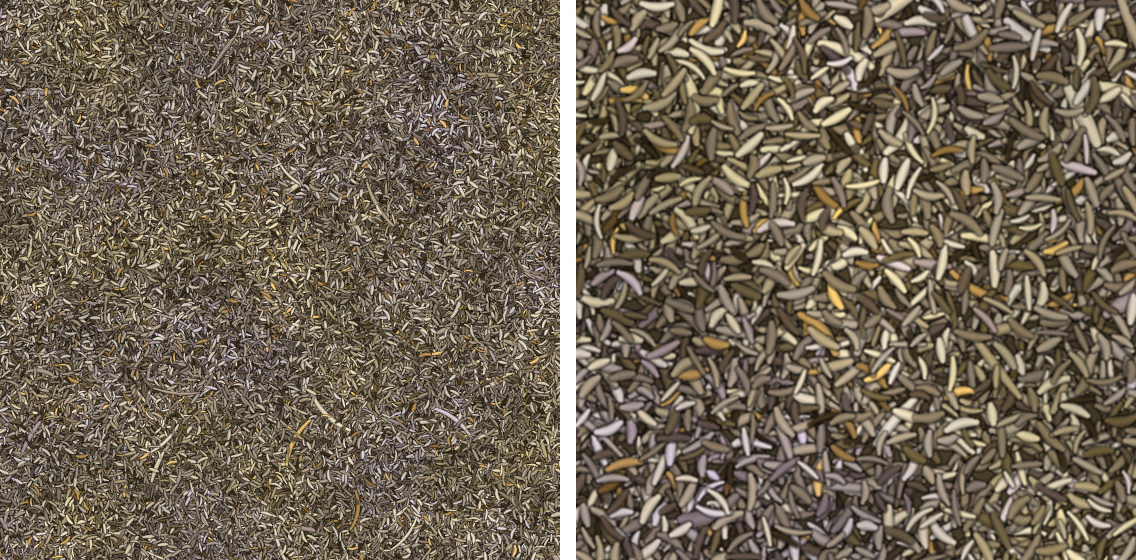
Left, the full canvas; right, a detail of the centre.
This texture is drawn by a Shadertoy shader. Its source:

```glsl
// Dry mulch: a dense litter of short brown and straw-coloured plant fibres.

#define FIBRE_GRID 68.0    // cells per canvas for the short fibres
#define CHIP_GRID 27.0     // cells per canvas for medium blades
#define STRAW_GRID 10.0    // cells per canvas for long stalks
#define FIBRE_LAYERS 7     // stacked layers of short fibres
#define EDGE_SOFT 0.0012   // edge softness in canvas units
#define SHADOW 0.47        // darkness of the gap around a fibre
#define SHADOW_REACH 0.0023
#define GAIN 1.22          // overall brightness
#define HUE_SPREAD 0.30    // warm to cool variation between fibres
#define PATCH_SCALE 5.0    // frequency of broad colour patches

const float PI = 3.14159;
const vec3 SOIL  = vec3(0.18, 0.14, 0.08);
const vec3 UMBER = vec3(0.30, 0.25, 0.21);
const vec3 BROWN = vec3(0.34, 0.29, 0.20);
const vec3 BARK  = vec3(0.43, 0.38, 0.32);
const vec3 TAN   = vec3(0.54, 0.49, 0.42);
const vec3 STRAW = vec3(0.68, 0.64, 0.57);

vec4 hash4(vec2 p) {
    vec4 q = fract(p.xyxy * vec4(0.1031, 0.1030, 0.0973, 0.1099));
    q += dot(q, q.wzxy + 33.33);
    return fract((q.xxyz + q.yzzw) * q.zywx);
}

float gradientDot(vec2 cell, vec2 offset) {
    float a = 2.0 * PI * hash4(cell + 311.0).x;
    return dot(vec2(cos(a), sin(a)), offset);
}

float gradientNoise(vec2 p) {
    vec2 i = floor(p), f = p - i;
    vec2 u = f * f * f * (f * (f * 6.0 - 15.0) + 10.0);
    vec2 e = vec2(1.0, 0.0);
    return mix(mix(gradientDot(i, f), gradientDot(i + e, f - e), u.x),
               mix(gradientDot(i + e.yx, f - e.yx), gradientDot(i + 1.0, f - 1.0), u.x), u.y);
}

// Weighted pick from the palette, with a small hue shift.
vec3 fibreColor(float pick, float hue) {
    vec3 c = pick < 0.03 ? SOIL : pick < 0.10 ? UMBER : pick < 0.19 ? BROWN
           : pick < 0.47 ? BARK : pick < 0.79 ? TAN : STRAW;
    c *= 1.0 + HUE_SPREAD * (hue - 0.5) * vec3(0.15, 0.05, -0.6);
    if (hue > 0.965) c *= vec3(1.06, 0.93, 0.68);      // ochre flecks
    else if (hue < 0.06) c *= vec3(1.0, 0.96, 1.02);   // violet-grey flecks
    return c;
}

// Paints one jittered layer; size holds half length and half width in cells.
vec3 paintLayer(vec3 color, vec2 uv, float grid, vec2 size, float keep, float pale, float seed) {
    vec2 p = uv * grid + seed * vec2(0.37, 0.61);
    vec2 home = floor(p);
    float soft = max(EDGE_SOFT, 0.6 / iResolution.y) * grid;
    float reach = SHADOW_REACH * grid;
    for (int y = -1; y <= 1; y++)
    for (int x = -1; x <= 1; x++) {
        vec2 cell = home + vec2(x, y);
        vec4 place = hash4(cell + seed * 17.0);
        vec4 look = hash4(cell + seed * 17.0 + 173.0);
        if (look.w > keep) continue;

        // Random direction, leaning towards upright
        float angle = PI * (0.5 + 0.95 * (place.z + place.w - 1.0));
        vec2 axis = vec2(cos(angle), sin(angle));
        vec2 q = p - cell - place.xy;
        q = vec2(dot(q, axis), dot(q, vec2(-axis.y, axis.x)));

        // Bent, tapered capsule
        float halfLength = size.x * mix(0.45, 1.0, look.z);
        float halfWidth = size.y * mix(0.65, 1.25, fract(look.x * 7.3));
        float along = clamp(q.x / halfLength, -1.0, 1.0);
        q.y += (fract(look.y * 9.1) - 0.5) * 0.5 * halfLength * along * along;
        float width = halfWidth * (1.0 - 0.4 * along * along);
        float d = length(vec2(max(abs(q.x) - halfLength, 0.0), q.y)) - width;

        // Contact shadow, then the rounded body
        color *= 1.0 - SHADOW * (1.0 - smoothstep(0.0, reach, d));
        float ridge = 1.0 - smoothstep(0.0, 1.0, abs(q.y) / halfWidth);
        float side = clamp(q.y / halfWidth, -1.0, 1.0) * sign(axis.x - 0.3 * axis.y);
        vec3 body = fibreColor(mix(look.x, 1.0, pale), look.y);
        body *= GAIN * (0.84 + 0.22 * ridge + 0.08 * side);
        color = mix(color, body, 1.0 - smoothstep(-soft, soft, d));
    }
    return color;
}

void mainImage(out vec4 fragColor, in vec2 fragCoord) {
    vec2 uv = fragCoord / iResolution.y;
    vec3 color = BROWN * 0.8;

    // Short fibres, with blades and stalks tucked under the last layers
    for (int i = 0; i < FIBRE_LAYERS; i++) {
        float seed = float(i) + 1.0;
        if (i == FIBRE_LAYERS - 2)
            color = paintLayer(color, uv, CHIP_GRID, vec2(0.5, 0.10), 0.35, 0.25, 21.0);
        if (i == FIBRE_LAYERS - 1)
            color = paintLayer(color, uv, STRAW_GRID, vec2(0.5, 0.034), 0.25, 0.6, 33.0);
        float keep = i == FIBRE_LAYERS - 1 ? 0.5 : 0.95;
        color = paintLayer(color, uv, FIBRE_GRID, vec2(0.68, 0.17), keep, 0.0, seed);
    }

    // Broad patches: ochre against violet-grey, lighter against darker
    float warmth = gradientNoise(uv * PATCH_SCALE + 3.7);
    float light = gradientNoise(uv * PATCH_SCALE * 1.7 + 19.2);
    color *= 1.0 + warmth * vec3(0.03, 0.03, -0.15);
    color *= 1.0 + 0.20 * light;
    fragColor = vec4(clamp(color, 0.0, 1.0), 1.0);
}
```
